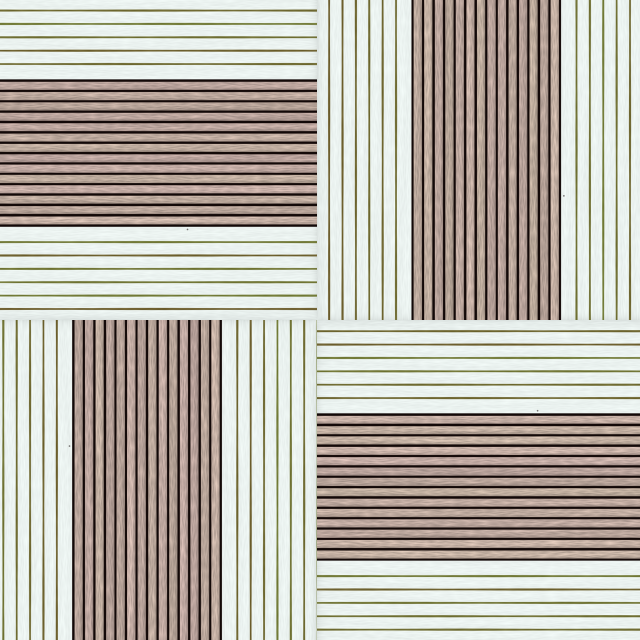
Give the GLSL for this pattern, as a Shadertoy shader.

```glsl
// Slatted wooden boards in a two by two basket layout, alternately turned.
// Each board has a brown band of 14 dark-grooved slats between pale, olive-grooved
// wood; grooves are distance bands, the grain is stretched cellular noise and sines.

const vec2  SEAM = vec2(0.4955, 0.5);        // where the boards meet, from top left
const vec2  CENTRE_TOP = vec2(0.2392, 0.7598);
const vec2  CENTRE_BOTTOM = vec2(0.2298, 0.7611);
const float HALF_BAND_H = 0.1133;            // half band, horizontal boards
const float HALF_BAND_V = 0.1152;            // half band, vertical boards
const float SLATS = 14.0;
const float PALE_GAP = 0.0258;               // band edge to first olive groove
const float PALE_PITCH = 0.0209;
const float DARK_WIDTH = 0.0036;
const float OLIVE_WIDTH = 0.0030;
const float SOFTNESS = 0.0008;
const vec2  GRAIN_CELL = vec2(0.018, 0.0024); // along, across the slats
const vec3  PALE = vec3(0.925, 0.955, 0.945);
const vec3  PINK_WOOD = vec3(0.765, 0.670, 0.645);
const vec3  TAN_WOOD = vec3(0.755, 0.685, 0.625);
const vec3  DARK_GROOVE = vec3(0.075, 0.035, 0.030);
const vec3  OLIVE = vec3(0.44, 0.43, 0.20);

float hash(vec2 p) {
    vec3 q = fract(vec3(p.xyx) * 0.1031);
    q += dot(q, q.yzx + 33.33);
    return fract((q.x + q.y) * q.z);
}

// Distance to the nearest scattered point, 0 to about 1
float cellular(vec2 p) {
    vec2 cell = floor(p);
    float nearest = 2.0;
    for (int j = -1; j <= 1; j++)
    for (int i = -1; i <= 1; i++) {
        vec2 c = cell + vec2(i, j);
        vec2 point = c + vec2(hash(c), hash(c + 57.0));
        nearest = min(nearest, length(point - p));
    }
    return min(nearest, 1.0);
}

// Slow, uneven streaks, -1 to 1
float streaks(vec2 p, float seed) {
    float sum = 0.0, gain = 0.5;
    for (int i = 0; i < 4; i++) {
        float k = exp2(float(i));
        sum += gain * sin(p.y * 310.0 * k + 2.0 * sin(p.x * 9.0 * k + seed) + seed * k);
        gain *= 0.6;
    }
    return sum;
}

// Coverage of a groove of the given full width
float groove(float dist, float width, float blur) {
    return 1.0 - smoothstep(-blur, blur, dist - 0.5 * width);
}

void mainImage(out vec4 fragColor, in vec2 fragCoord) {
    vec2 p = fragCoord / iResolution.xy;
    p.y = 1.0 - p.y;
    float blur = max(SOFTNESS, 0.7 / iResolution.y);

    // Board and its own axes: x along the slats, y across them
    vec2 board = step(SEAM, p);
    bool horizontal = board.x == board.y;
    float seed = board.x * 7.0 + board.y * 13.0 + 3.0;
    vec2 q = horizontal ? p : p.yx;
    vec2 centres = board.y < 0.5 ? CENTRE_TOP : CENTRE_BOTTOM;
    float offset = q.y - (board.x < 0.5 ? centres.x : centres.y);
    float halfBand = horizontal ? HALF_BAND_H : HALF_BAND_V;

    // Grain shared by both woods
    float fleck = cellular(q / GRAIN_CELL + seed * 31.0) - 0.5;
    float streak = streaks(q, seed);

    // Pale wood, a little greyer at the seams
    float paleLine = max(round((abs(offset) - halfBand - PALE_GAP) / PALE_PITCH), 0.0);
    float paleId = paleLine * sign(offset) + 0.5 * sign(offset);
    vec3 color = PALE * (1.0 + 0.045 * fleck + 0.014 * streak);
    vec2 seamDist = abs(p - SEAM);
    color *= 1.0 - 0.07 * exp(-min(seamDist.x, seamDist.y) * 180.0);

    // Olive grooves, each leaning to brown or green
    float paleDist = abs(abs(offset) - halfBand - PALE_GAP - paleLine * PALE_PITCH);
    float tint = hash(vec2(paleId + 40.0, seed)) - 0.5;
    vec3 olive = OLIVE + vec3(0.02, 0.12, 0.04) * tint + 0.06 * fleck;
    float oliveWidth = OLIVE_WIDTH * (1.0 + 0.12 * sin(q.x * 23.0 + paleId * 5.0));
    color = mix(color, olive, groove(paleDist, oliveWidth, blur));

    // Brown slats, varied in hue and value, shaded toward their far edge
    float pitch = 2.0 * halfBand / SLATS;
    float s = (offset + halfBand) / pitch;
    float slat = floor(s);
    float hue = hash(vec2(slat + 5.0, seed * 3.0));
    float value = hash(vec2(slat + 71.0, seed * 5.0)) - 0.5;
    vec3 wood = mix(PINK_WOOD, TAN_WOOD, hue) * (1.0 + 0.10 * value);
    wood *= 1.0 + 0.22 * fleck + 0.045 * streak;
    wood *= 1.0 - 0.16 * smoothstep(0.55, 0.95, fract(s));
    color = mix(color, wood, groove(abs(offset), 2.0 * halfBand, blur));

    // Dark grooves between and around the slats
    float darkLine = clamp(round(s), 0.0, SLATS);
    float darkDist = abs(s - darkLine) * pitch;
    float darkWidth = DARK_WIDTH * (0.88 + 0.24 * hash(vec2(darkLine, seed)));
    color = mix(color, DARK_GROOVE, groove(darkDist, darkWidth, blur));

    // One tiny nail mark beside each band
    float side = board.y < 0.5 ? 1.0 : -1.0;
    float nailAlong = (horizontal ? 0.293 : 0.306) + (side > 0.0 ? 0.0 : (horizontal ? 0.547 : 0.391));
    float nail = length(vec2(q.x - nailAlong, offset - side * (halfBand + 0.006)));
    color = mix(color, DARK_GROOVE, 0.55 * groove(nail, 0.0024, blur));

    fragColor = vec4(clamp(color, 0.0, 1.0), 1.0);
}
```
